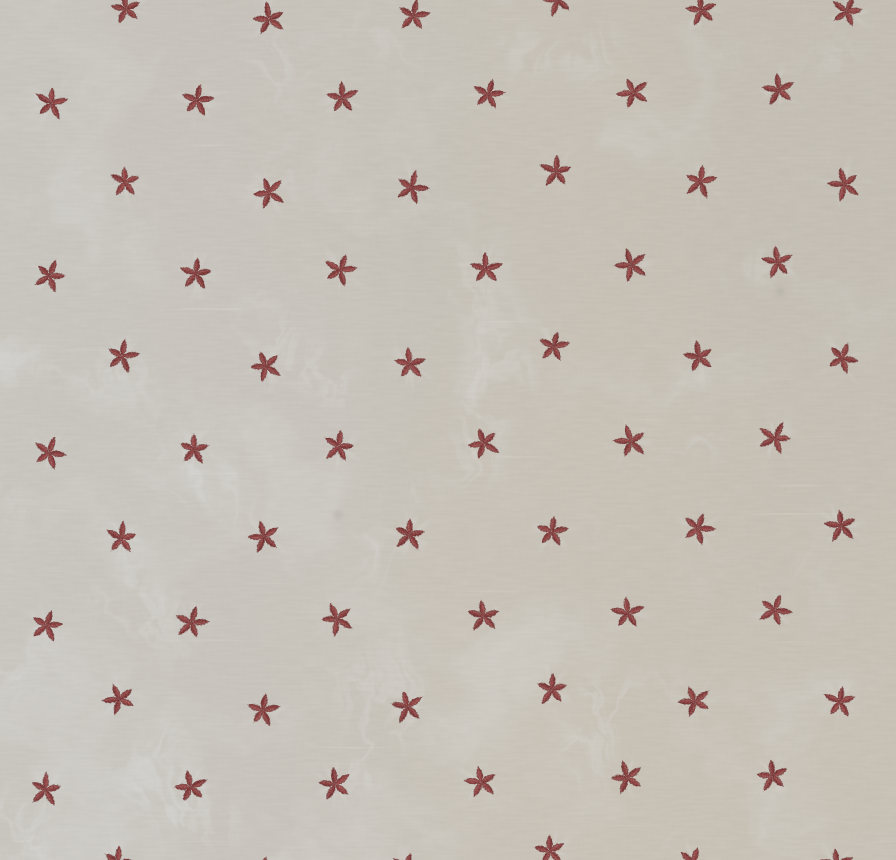
Reproduce this pattern procedurally as a WebGL 2 fragment shader.

```glsl
#version 300 es
precision highp float;
// Pale silk with staggered rows of small embroidered five-petal red stars.

uniform vec2 u_resolution;
out vec4 fragColor;

// Layout, in units of canvas height; y runs down from the top edge
const float EVEN_PITCH = 0.1675;
const float ODD_PITCH = 0.1692;
const float EVEN_START = 0.1463;
const float ODD_START = 0.0610;
const float ROW_PITCH = 0.0991;
const float FIRST_ROW = 0.0122;
const float ROW_DRIFT = 0.0010;
const float ROW_BOW = 0.0100;
const float ROW_SWAY = 0.0045;
const float ROW_TILT = 0.0032;
const float LAST_ROW = 10.0;
const float CALM_ROW = 6.0;      // even row without the column sag
const float COLUMN_SAG[6] = float[6](-0.001, 0.011, 0.007, -0.0136, 0.0, 0.0015);
const float POSITION_JITTER = 0.0022;

// Star
const float PETALS = 5.0;
const float PETAL_LENGTH = 0.0183;
const float PETAL_HALF_WIDTH = 0.0029;
const float PETAL_ROUNDING = 0.0005;
const float TURN_JITTER = 0.85;
const float STITCH_FREQUENCY = 2300.0;

// Colours
const vec3 SILK_WARM = vec3(0.786, 0.760, 0.716);
const vec3 SILK_COOL = vec3(0.784, 0.770, 0.745);
const vec3 SILK_SHADE = vec3(0.757, 0.738, 0.700);
const vec3 SHEEN = vec3(0.85, 0.85, 0.84);
const vec3 STAIN = vec3(0.68, 0.66, 0.63);
const vec3 THREAD_DARK = vec3(0.40, 0.17, 0.17);
const vec3 THREAD_MID = vec3(0.56, 0.27, 0.27);
const vec3 THREAD_LIGHT = vec3(0.70, 0.45, 0.43);

const float PI = 3.14159;
const float TAU = 6.28319;

vec2 hash2(vec2 p) {
    vec3 q = fract(p.xyx * vec3(0.1031, 0.1030, 0.0973));
    q += dot(q, q.yzx + 33.33);
    return fract((q.xx + q.yz) * q.zy);
}

float cornerSlope(vec2 cell, vec2 corner, vec2 f) {
    float a = TAU * hash2(cell + corner).x;
    return dot(vec2(cos(a), sin(a)), f - corner);
}

float gradientNoise(vec2 p) {
    vec2 i = floor(p), f = fract(p);
    vec2 u = f * f * f * (f * (f * 6.0 - 15.0) + 10.0);
    float low = mix(cornerSlope(i, vec2(0, 0), f), cornerSlope(i, vec2(1, 0), f), u.x);
    float high = mix(cornerSlope(i, vec2(0, 1), f), cornerSlope(i, vec2(1, 1), f), u.x);
    return mix(low, high, u.y);
}

float fbm(vec2 p) {
    float sum = 0.0, amp = 0.6;
    for (int i = 0; i < 4; i++) {
        sum += amp * gradientNoise(p);
        p = mat2(1.6, 1.2, -1.2, 1.6) * p + 7.3;
        amp *= 0.5;
    }
    return sum;
}

vec3 silk(vec2 p, float aspect) {
    float across = p.x / aspect;
    float tone = across + 0.2 * fbm(p * 3.0 + 20.0);
    vec3 col = mix(SILK_COOL, SILK_WARM, smoothstep(0.1, 0.75, tone));
    float shade = 0.5 * across - 0.25 * p.y + 0.25 * fbm(p * 2.5 + 41.0);
    col = mix(col, SILK_SHADE, 0.6 * smoothstep(0.0, 0.5, shade));
    // Short broken creases and soft clouds, strongest at the left and bottom
    float bias = 0.15 * p.y - 0.22 * across;
    vec2 warp = vec2(fbm(p * 7.0 + 3.0), fbm(p * 7.0 + 60.0));
    float ridge = 1.0 - smoothstep(0.0, 0.16, abs(fbm(p * vec2(19.0, 11.0) + warp * 2.0 + 90.0)));
    float broken = smoothstep(0.05, 0.45, gradientNoise(p * 8.0 + 12.0) + bias);
    float cloud = smoothstep(-0.05, 0.5, fbm(p * 6.0 + warp + 33.0) + bias);
    col = mix(col, SHEEN, 0.32 * ridge * broken + 0.36 * cloud);
    // Weave and slubs
    col += 0.014 * gradientNoise(p * vec2(40.0, 300.0));
    col += 0.005 * gradientNoise(p * vec2(280.0, 110.0));
    col += 0.022 * smoothstep(0.42, 0.65, gradientNoise(p * vec2(6.0, 210.0) + 8.0));
    // Two faint stains
    float spot = exp(-pow(length(p - vec2(0.393, 0.599)) / 0.006, 2.0))
               + exp(-pow(length(p - vec2(0.907, 0.339)) / 0.006, 2.0));
    return mix(col, STAIN, 0.4 * spot);
}

// Start and pitch of the columns in a row
vec2 rowGrid(float row) {
    vec2 grid = mod(row, 2.0) > 0.5 ? vec2(ODD_START, ODD_PITCH) : vec2(EVEN_START, EVEN_PITCH);
    return grid - vec2(ROW_DRIFT * row, 0.0);
}

vec2 starCentre(float row, float column) {
    vec2 grid = rowGrid(row);
    float phase = PI * row / LAST_ROW;
    float y = FIRST_ROW + row * ROW_PITCH + ROW_BOW * sin(phase) - ROW_SWAY * sin(2.0 * phase);
    bool tilted = mod(row, 2.0) > 0.5 || row == CALM_ROW;
    y += tilted ? -ROW_TILT * (column - 2.5) : COLUMN_SAG[int(column)];
    return vec2(grid.x + column * grid.y, y) + POSITION_JITTER * (hash2(vec2(column, row) + 5.0) - 0.5);
}

vec3 addStar(vec3 col, vec2 p, vec2 id, float aa) {
    // Pulled cloth around the stitches
    float r = length(p), angle = atan(p.x, -p.y);
    float pucker = smoothstep(0.1, 0.45, gradientNoise(vec2(angle * 2.5, r * 30.0) + id * 9.0));
    col = mix(col, SHEEN, 0.4 * pucker * exp(-pow(r / 0.024, 2.0)));
    // Petal nearest to this point, turned to lie along y
    float turn = TURN_JITTER * (hash2(id + 31.0).x - 0.5);
    float petal = round((angle - turn) * PETALS / TAU);
    vec2 vary = hash2(id * 7.0 + mod(petal + PETALS, PETALS) + 3.0);
    float a = angle - turn - petal * TAU / PETALS + 0.22 * (vary.x - 0.5);
    vec2 q = r * vec2(sin(a), cos(a));
    // Leaf as the overlap of two circles, with ragged stitch ends
    float h = 0.5 * PETAL_LENGTH * mix(0.88, 1.08, vary.y);
    float arc = (h * h + PETAL_HALF_WIDTH * PETAL_HALF_WIDTH) / (2.0 * PETAL_HALF_WIDTH);
    float d = length(vec2(abs(q.x) + arc - PETAL_HALF_WIDTH, q.y - h)) - arc - PETAL_ROUNDING;
    d += 0.0012 * gradientNoise(p * 420.0 + id * 13.0);
    float cover = smoothstep(aa, -aa, d);
    // Satin stitches slant across a lit and a shaded side
    float stitch = 0.5 + 0.5 * sin((q.y - 0.6 * q.x) * STITCH_FREQUENCY);
    float speckle = gradientNoise(p * 500.0 + id * 5.0);
    float body = smoothstep(-0.0002, 0.0018, -d);
    vec3 thread = mix(THREAD_DARK, THREAD_MID, body * mix(0.6, 1.0, vary.x));
    float gloss = smoothstep(-0.0015, 0.0015, q.x * sign(vary.y - 0.5)) * body;
    thread = mix(thread, THREAD_LIGHT, gloss * (0.25 + 0.25 * stitch));
    thread += 0.09 * speckle;
    return mix(col, thread, cover);
}

void main() {
    vec2 p = gl_FragCoord.xy / u_resolution.y;
    p.y = 1.0 - p.y;
    float aa = 1.0 / u_resolution.y;
    vec3 col = silk(p, u_resolution.x / u_resolution.y);
    // Nearest star in each of the three closest rows
    float nearRow = round((p.y - FIRST_ROW) / ROW_PITCH);
    for (float k = -1.0; k <= 1.0; k++) {
        float row = nearRow + k;
        if (row < 0.0 || row > LAST_ROW) continue;
        vec2 grid = rowGrid(row);
        float column = clamp(round((p.x - grid.x) / grid.y), 0.0, 5.0);
        vec2 offset = p - starCentre(row, column);
        if (length(offset) < 0.05) col = addStar(col, offset, vec2(column, row), aa);
    }
    fragColor = vec4(clamp(col, 0.0, 1.0), 1.0);
}
```
